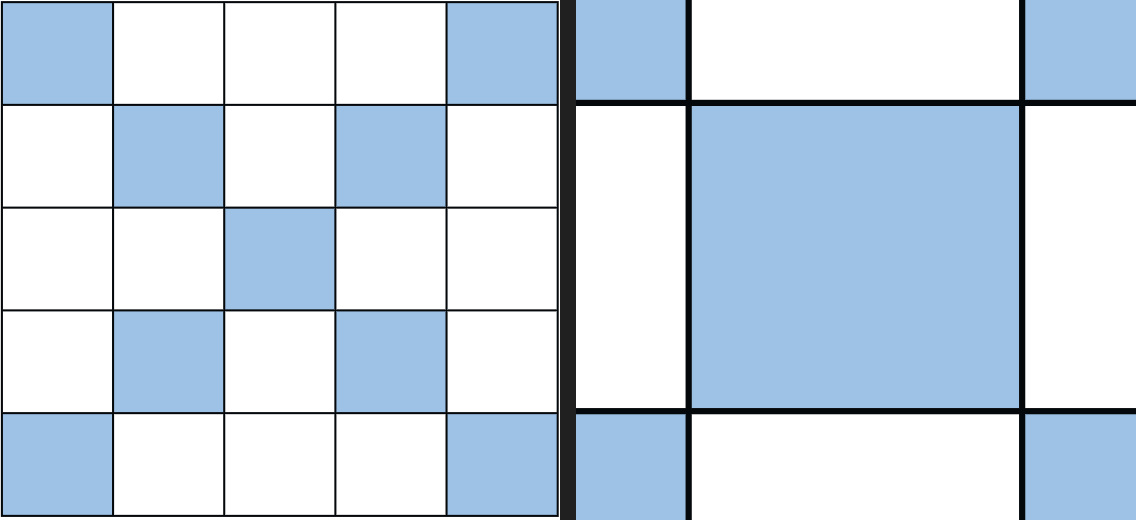
Left, the full canvas; right, a detail of the centre.
Write a Shadertoy shader that draws this pattern.

```glsl
#define CELLS 5.0
#define GRID_MIN vec2(0.0034, 0.0079)
#define GRID_MAX vec2(0.9959, 0.9959)
#define LINE_WIDTH 0.0037
#define PAPER vec3(1.0)
#define FILL vec3(0.62, 0.76, 0.90)
#define INK vec3(0.02, 0.03, 0.04)

// 1 for cells on either diagonal of the grid, 0 elsewhere and outside
float diagonalCell(vec2 id) {
    float last = CELLS - 1.0;
    bool inside = all(greaterThanEqual(id, vec2(0.0))) && all(lessThanEqual(id, vec2(last)));
    bool diagonal = abs(id.x - id.y) < 0.5 || abs(id.x + id.y - last) < 0.5;
    return inside && diagonal ? 1.0 : 0.0;
}

// Distance to the nearest ruled line, in canvas widths
float ruledLines(vec2 grid, vec2 cellSize) {
    vec2 nearest = clamp(round(grid), 0.0, CELLS);
    vec2 toLine = abs(grid - nearest) * cellSize;
    vec2 beyond = max(max(-grid, grid - CELLS), 0.0) * cellSize;
    return min(max(toLine.x, beyond.y), max(toLine.y, beyond.x));
}

void mainImage(out vec4 fragColor, in vec2 fragCoord) {
    vec2 uv = fragCoord / iResolution.xy;
    vec2 pitch = (GRID_MAX - GRID_MIN) / CELLS;
    vec2 grid = (uv - GRID_MIN) / pitch;
    vec2 cellSize = pitch * iResolution.xy / iResolution.x;

    // Cell fills meet beneath the lines
    vec3 color = mix(PAPER, FILL, diagonalCell(floor(grid)));

    // Antialiased ruling over the fills
    float edge = ruledLines(grid, cellSize) - 0.5 * LINE_WIDTH;
    float ink = clamp(0.5 - edge * iResolution.x, 0.0, 1.0);
    fragColor = vec4(mix(color, INK, ink), 1.0);
}
```
